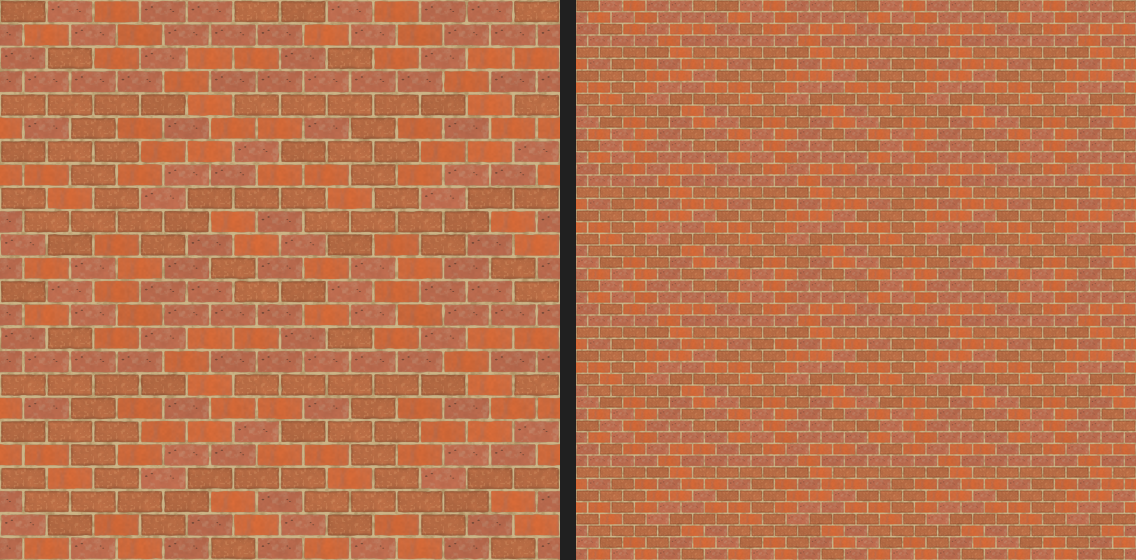
Left, the tile; right, the same tile 2 across and 2 down.
A Shadertoy shader for this texture:

```glsl
// Running-bond brick wall: 12 bricks across, 24 courses up, pale sandy mortar.
// Each brick is a wobbly rounded box in one of three finishes (speckled,
// streaked, blotched), picked by a hash that repeats every 6 by 12 bricks.

const float COURSES = 24.0;
const vec2 PATTERN = vec2(6.0, 12.0);      // bricks before the layout repeats
const vec2 BRICK_HALF = vec2(0.945, 0.442); // in units of one course height

const vec3 MORTAR_LIGHT = vec3(0.80, 0.71, 0.53);
const vec3 MORTAR_DARK = vec3(0.70, 0.59, 0.41);
const vec3 BROWN = vec3(0.70, 0.41, 0.26);
const vec3 SPECK = vec3(0.78, 0.51, 0.34);
const vec3 CLAY = vec3(0.73, 0.42, 0.29);
const vec3 ORANGE = vec3(0.81, 0.40, 0.21);
const vec3 ROSE = vec3(0.72, 0.41, 0.30);
const vec3 BLOOM = vec3(0.74, 0.50, 0.39);
const vec3 PIT = vec3(0.38, 0.25, 0.19);

float hash(vec2 p) {
    return fract(sin(dot(p, vec2(127.1, 311.7))) * 43758.5453);
}

// Value noise that wraps after a whole number of lattice steps.
float noise(vec2 p, vec2 period) {
    vec2 i = floor(p), f = fract(p);
    f = f * f * (3.0 - 2.0 * f);
    vec2 a = mod(i, period), b = mod(i + 1.0, period);
    return mix(mix(hash(a), hash(vec2(b.x, a.y)), f.x),
               mix(hash(vec2(a.x, b.y)), hash(b), f.x), f.y);
}

float fbm(vec2 p, vec2 period) {
    float sum = 0.0, weight = 0.5;
    for (int i = 0; i < 3; i++) {
        sum += weight * noise(p, period);
        p *= 2.0;
        period *= 2.0;
        weight *= 0.5;
    }
    return sum / 0.875;
}

float roundedBox(vec2 p, vec2 halfSize, float radius) {
    vec2 d = abs(p) - halfSize + radius;
    return length(max(d, 0.0)) + min(max(d.x, d.y), 0.0) - radius;
}

// Sandy brown face with fine pale grains and darker burnt edges.
vec3 speckledFace(vec2 q, float depth) {
    float grain = noise(q * 13.0 + 40.0, vec2(256.0));
    vec3 color = BROWN * (0.95 + 0.12 * fbm(q * 3.0 + 9.0, vec2(64.0)));
    color = mix(color, SPECK, 0.65 * smoothstep(0.62, 0.95, grain));
    return color * mix(0.87, 1.0, smoothstep(0.0, 0.13, depth));
}

// Smooth face with glowing vertical streaks, duller towards its ends.
vec3 streakedFace(vec2 q) {
    float streak = fbm(q * vec2(3.2, 0.8) + 21.0, vec2(64.0));
    float glow = smoothstep(0.25, 0.72, streak) * (1.0 - 0.3 * abs(q.x));
    vec3 color = mix(CLAY, ORANGE, glow);
    return color * (0.97 + 0.07 * fbm(q * 4.0 + 5.0, vec2(64.0)));
}

// Rosy face with chalky blotches and a few dark pits.
vec3 blotchedFace(vec2 q, float aa) {
    float cloud = fbm(q * 4.0 + 33.0, vec2(64.0));
    vec3 color = mix(ROSE, BLOOM, 0.8 * smoothstep(0.48, 0.78, cloud));
    color *= 0.96 + 0.08 * fbm(q * 2.0 + 3.0, vec2(64.0));
    for (float i = 0.0; i < 4.0; i++) {
        vec2 center = (vec2(hash(vec2(i, 3.0)), hash(vec2(i, 8.0))) - 0.5) * vec2(1.6, 0.65);
        float radius = 0.025 + 0.02 * hash(vec2(i, 5.0));
        float pit = 1.0 - smoothstep(-aa, aa, length((q - center) * vec2(0.8, 1.2)) - radius);
        color = mix(color, PIT, 0.75 * pit);
    }
    return color;
}

vec3 brickFace(vec2 q, float pick, float depth, float aa) {
    if (pick < 0.36) return speckledFace(q, depth);
    if (pick < 0.66) return streakedFace(q);
    return blotchedFace(q, aa);
}

void mainImage(out vec4 fragColor, in vec2 fragCoord) {
    vec2 uv = fragCoord / iResolution.xy;
    vec2 wall = uv * COURSES;
    float aa = 0.6 * COURSES / iResolution.y;

    // Brick layout: even courses are shifted by half a brick.
    float course = floor(wall.y);
    float along = wall.x * 0.5 + 0.5 * (1.0 - mod(course, 2.0));
    vec2 cell = mod(vec2(floor(along), course), PATTERN);
    vec2 q = vec2(fract(along) * 2.0 - 1.0, fract(wall.y) - 0.5);

    // Uneven outline.
    float wobble = fbm(wall * 3.0, vec2(COURSES * 3.0)) - 0.5;
    float dist = roundedBox(q, BRICK_HALF, 0.05) + 0.055 * wobble;

    // Mortar, shaded where it meets the bricks.
    float sand = fbm(wall * 4.0, vec2(COURSES * 4.0));
    vec3 mortar = mix(MORTAR_DARK, MORTAR_LIGHT, smoothstep(0.15, 0.6, sand));
    mortar *= mix(0.88, 1.0, smoothstep(0.0, 0.04, dist));

    // Brick with a slight tone shift of its own.
    vec3 brick = brickFace(q, hash(cell + 2.0), -dist, aa);
    brick *= 0.98 + 0.05 * hash(cell + 31.0);
    brick *= 0.98 + 0.04 * noise(wall * 10.0, vec2(COURSES * 10.0));

    fragColor = vec4(mix(brick, mortar, smoothstep(-aa, aa, dist)), 1.0);
}
```
